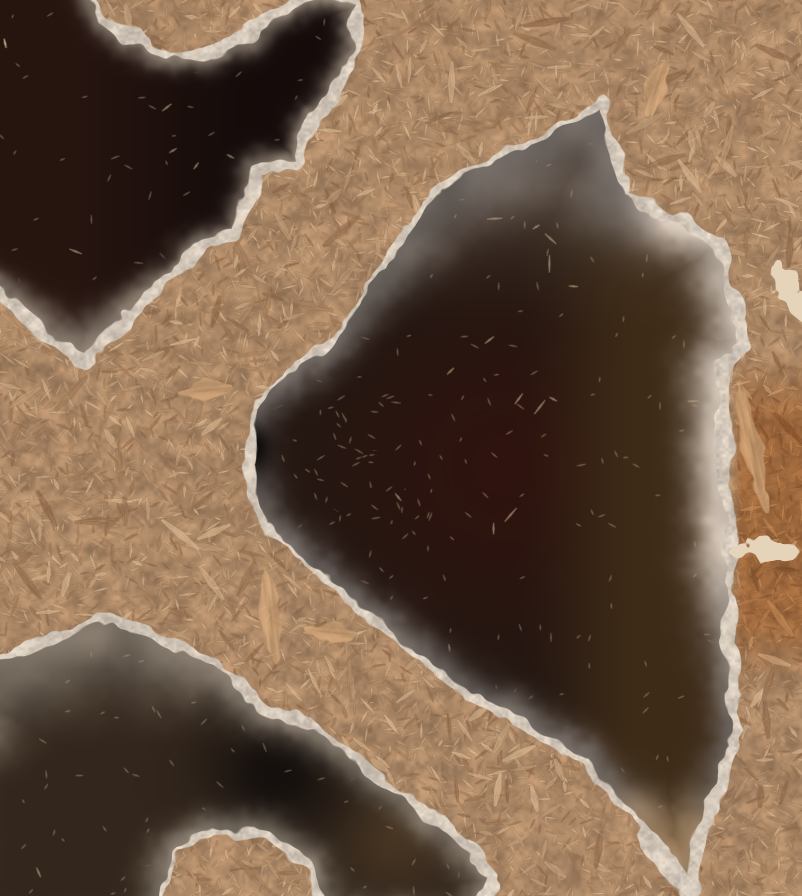
Write a WebGL 2 fragment shader that draws this texture.

```glsl
#version 300 es
precision highp float;
uniform vec2 u_resolution;
out vec4 fragColor;

// Hole outlines, two points per entry
const vec4 MAIN[10] = vec4[10](
  vec4(.674,.885,.697,.785), vec4(.801,.731,.83,.614), vec4(.806,.59,.818,.258), vec4(.82,.167,.781,.069),
  vec4(.771,.008,.753,.023), vec4(.71,.082,.651,.154), vec4(.521,.225,.43,.297), vec4(.352,.362,.293,.414),
  vec4(.277,.479,.281,.544), vec4(.378,.629,.488,.792));
const vec4 TOP[10] = vec4[10](
  vec4(-.05,1.05,.09,1.05), vec4(.117,.977,.169,.945), vec4(.225,.938,.273,.955), vec4(.305,.985,.36,1.01),
  vec4(.4,1,.392,.922), vec4(.345,.857,.333,.814), vec4(.288,.815,.267,.74), vec4(.228,.727,.169,.668),
  vec4(.098,.597,.059,.616), vec4(0,.674,-.05,.71));
const vec4 LOW[10] = vec4[10](
  vec4(-.05,.25,0,.264), vec4(.065,.29,.124,.312), vec4(.195,.281,.254,.251), vec4(.293,.212,.345,.193),
  vec4(.449,.115,.501,.076), vec4(.553,.023,.53,-.03), vec4(.37,-.03,.341,.036), vec4(.3,.065,.234,.069),
  vec4(.195,.049,.182,.01), vec4(.17,-.05,-.05,-.05));
// Large chips: centre, angle, half length
const vec4 CHIPS[5] = vec4[5](
  vec4(.733,.902,1.25,.034), vec4(.84,.5,-1.35,.075), vec4(.302,.312,-1.45,.055),
  vec4(.228,.564,.1,.03), vec4(.371,.294,-.1,.03));

float hash(vec2 p) { return fract(sin(dot(p, vec2(127.1, 311.7))) * 43758.5); }
float noise(vec2 p) {
  vec2 i = floor(p), f = fract(p);
  f = f * f * (3. - 2. * f);
  return mix(mix(hash(i), hash(i + vec2(1, 0)), f.x),
             mix(hash(i + vec2(0, 1)), hash(i + 1.), f.x), f.y);
}
float fbm(vec2 p) { return .6 * noise(p) + .4 * noise(p * 2.7 + 7.); }
vec2 turn(vec2 p, float a) { return vec2(cos(a) * p.x + sin(a) * p.y, cos(a) * p.y - sin(a) * p.x); }
float spot(vec2 p, float x, float y, float r) { vec2 q = (p - vec2(x, y)) / r; return exp(-dot(q, q)); }

float polygon(vec2 p, vec4 v[10]) {
  float d = 9., s = 1.;
  vec2 a = v[9].zw;
  for (int i = 0; i < 20; i++) {
    vec2 c = i % 2 == 0 ? v[i / 2].xy : v[i / 2].zw, e = a - c, w = p - c;
    vec2 b = w - e * clamp(dot(w, e) / dot(e, e), 0., 1.);
    d = min(d, dot(b, b));
    bvec3 t = bvec3(p.y >= c.y, p.y < a.y, e.x * w.y > e.y * w.x);
    if (all(t) || all(not(t))) s = -s;
    a = c;
  }
  return s * sqrt(d);
}

// Scattered slivers: x is coverage, y is tone
vec2 slivers(vec2 p, float scale, float chance, float width) {
  vec2 g = p * scale, res = vec2(0);
  float aa = scale / u_resolution.y;
  for (int k = 0; k < 9; k++) {
    vec2 c = floor(g) + vec2(k % 3 - 1, k / 3 - 1);
    if (hash(c + scale) > chance) continue;
    vec2 q = turn(g - c - vec2(hash(c + 3.1), hash(c + 8.7)), 6.28 * hash(c + 5.3));
    float len = .3 + .45 * hash(c + 2.9);
    float d = max(abs(q.x) - len, abs(q.y) - width * (1. - .6 * abs(q.x) / len));
    res = mix(res, vec2(1, hash(c + 11.) + .3 * noise(q * vec2(4, 35) + c) - .15), smoothstep(aa, -aa, d));
  }
  return res;
}

vec3 chipboard(vec2 p) {
  vec3 col = vec3(.67, .53, .4) * (.8 + .4 * fbm(p * 70.));
  for (int i = 0; i < 4; i++) {
    vec2 s = slivers(p, 85. - 19. * float(i), .85 - .17 * float(i), .13);
    col = mix(col, mix(vec3(.53, .38, .26), vec3(.86, .73, .58), s.y), s.x * .65);
  }
  float strip = smoothstep(.815, .83, p.x) * smoothstep(.2, .1, abs(p.y - .42));
  col *= mix(vec3(1), vec3(.92, .77, .6), strip);
  for (int i = 0; i < 5; i++) {
    vec4 c = CHIPS[i];
    vec2 q = turn(p - c.xy, c.z);
    float d = max(abs(q.x) - c.w, abs(q.y) - .013 + .011 * abs(q.x) / c.w) + .006 * (noise(p * 90.) - .5);
    vec3 wood = vec3(.8, .63, .46) * (.88 + .22 * noise(q * vec2(30, 350)));
    col = mix(col, wood, .8 * smoothstep(.0015, -.0015, d));
  }
  return col;
}

// Dark cavity, blurred inner wall and torn paper lip
vec3 cavity(vec3 col, vec2 p, float d, vec3 deep, vec3 wall, float blur, float lip) {
  float px = 1. / u_resolution.y, depth = min(d, 0.) / blur;
  vec3 inner = mix(deep, wall * (.85 + .3 * noise(p * 28.)), exp(-depth * depth));
  col = mix(col, inner, smoothstep(px, -px, d));
  float torn = abs(d) - lip * (.25 + 1.5 * noise(p * 36.));
  return mix(col, vec3(.9, .85, .79) * (.78 + .28 * fbm(p * 110.)), smoothstep(px, -px, torn));
}

void main() {
  vec2 p = gl_FragCoord.xy / u_resolution.y;
  vec2 q = p + .014 * (vec2(fbm(p * 38.), fbm(p * 38. + 50.)) - .5);
  float dMain = polygon(q, MAIN), dTop = polygon(q, TOP), dLow = polygon(q, LOW);
  vec3 col = chipboard(p);

  // Upper left cavity
  vec3 deep = mix(vec3(.15, .08, .06), vec3(.08, .045, .04), smoothstep(.05, .3, p.x));
  float tip = spot(p, .1, .61, .07);
  col = cavity(col, p, dTop, deep, vec3(.53, .48, .43), .018 + .025 * tip, .006);

  // Lower left cavity
  deep = mix(vec3(.2, .15, .11), vec3(.08, .06, .05), spot(p, .31, .14, .08));
  deep = mix(deep, vec3(.27, .2, .13), spot(p, .44, .06, .05));
  float crest = smoothstep(.3, .12, p.x) * smoothstep(.1, .2, p.y);
  col = cavity(col, p, dLow, deep, vec3(.5, .46, .41), .024 + .045 * crest, .0045);

  // Central cavity
  deep = mix(vec3(.13, .09, .07), vec3(.18, .075, .055), spot(p, .56, .48, .18));
  deep = mix(deep, vec3(.24, .165, .09), smoothstep(.57, .72, p.x));
  deep = mix(deep, vec3(.31, .25, .2), smoothstep(.62, .86, p.y));
  float right = smoothstep(.68, .75, p.x) * smoothstep(.2, .38, p.y);
  float top = smoothstep(.6, .8, p.y) * (1. - right);
  float foot = spot(p, .745, .06, .065);
  vec3 wall = mix(vec3(.43, .4, .38), vec3(.78, .73, .68), right);
  wall = mix(wall, vec3(.66, .54, .4), foot);
  wall = mix(wall, vec3(.05, .04, .04), spot(p, .282, .5, .035));
  float blur = .026 + .04 * top + .012 * right + .02 * foot;
  col = cavity(col, p, dMain, deep, wall, blur, .0035 + .004 * smoothstep(.65, .75, p.x));

  // Paper scraps beside the right edge
  vec2 a = p - vec2(.855, .386), b = turn(p - vec2(.882, .675), -1.1);
  float scrap = min(length(vec2(max(abs(a.x) - .025, 0.), a.y)), length(vec2(max(abs(b.x) - .03, 0.), b.y)));
  scrap -= .022 * fbm(p * 55.) - .002;
  col = mix(col, vec3(.9, .83, .73), smoothstep(.001, -.001, scrap));

  // Dust on the dark surfaces
  float inside = smoothstep(-.015, -.035, min(dMain, min(dTop, dLow)));
  float dust = .4 * slivers(p, 150., .025 + .1 * spot(p, .42, .48, .09), .16).x + .6 * slivers(p, 75., .014, .1).x;
  fragColor = vec4(mix(col, vec3(.74, .65, .52), inside * dust), 1);
}
```
